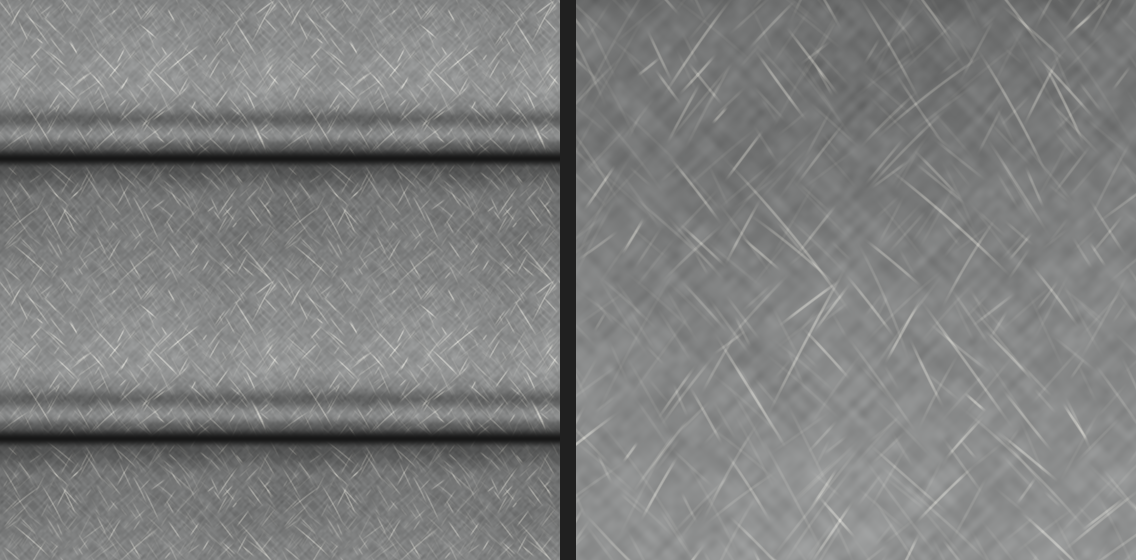
Left, the full canvas; right, a detail of the centre.
A WebGL 1 fragment shader for this texture:

```glsl
precision highp float;
// Scratched grey metal siding: two rows of lapped panels with rolled lips and dark seams.
uniform vec2 u_resolution;

vec3 hash3(vec3 p) {
  p = fract(p * vec3(0.1031, 0.1030, 0.0973));
  p += dot(p, p.yzx + 33.33);
  return fract((p.xxy + p.yzz) * p.zyx);
}

// Random value of a diagonal lattice cell, wrapped to the unit tile
float cellValue(vec2 cell, vec2 n, float seed) {
  float k = floor((cell.y + 0.5) / n.y);
  cell -= k * n;
  cell.x = mod(cell.x + 0.5, 2.0 * n.x) - 0.5;
  return hash3(vec3(floor(cell + 0.5), seed)).x;
}

// Smooth noise along the diagonals, n cells per tile along and across the grain
float grain(vec2 p, vec2 n, float seed) {
  vec2 q = vec2(p.x + p.y, p.x - p.y) * n;
  vec2 c = floor(q), f = q - c;
  f = f * f * (3.0 - 2.0 * f);
  float low = mix(cellValue(c, n, seed), cellValue(c + vec2(1, 0), n, seed), f.x);
  float high = mix(cellValue(c + vec2(0, 1), n, seed), cellValue(c + 1.0, n, seed), f.x);
  return mix(low, high, f.y) - 0.5;
}

// One layer of tapered, slightly bent scratches, n by n cells per tile
float scratches(vec2 p, float n, float pixel) {
  float total = 0.0;
  vec2 base = floor(p * n);
  for (int j = -1; j <= 1; j++) {
    for (int i = -1; i <= 1; i++) {
      vec2 cell = base + vec2(i, j);
      vec3 id = vec3(mod(cell, n), n * 3.0);
      vec3 a = hash3(id + 7.0), b = hash3(id + 51.0);
      float angle = (a.z < 0.55 ? -0.92 : 0.86) + (b.x - 0.5) * 0.5;
      vec2 dir = vec2(cos(angle), sin(angle));
      vec2 d = p - (cell + 0.2 + 0.6 * a.xy) / n;
      vec2 q = vec2(dot(d, dir), dot(d, vec2(-dir.y, dir.x)));
      q.y += (b.y - 0.5) * 1.2 * q.x * q.x;
      float along = abs(q.x) * n / (0.2 + 0.55 * b.y);
      float line = 1.0 - smoothstep(0.0004, 0.0014 + pixel, abs(q.y));
      float strength = 0.15 + 0.85 * b.z * b.z * b.z * b.z;
      total += line * strength * (1.0 - smoothstep(0.3, 1.0, along));
    }
  }
  return total;
}

// Brightness by height above the seam, from 0 to 1 through one panel
float panelTone(float h) {
  float tone = mix(0.09, 0.36, smoothstep(0.0, 0.045, h));
  tone = mix(tone, 0.55, smoothstep(0.04, 0.085, h));
  tone = mix(tone, 0.39, smoothstep(0.088, 0.142, h));
  tone = mix(tone, 0.53, smoothstep(0.142, 0.19, h));
  tone = mix(tone, 0.575, smoothstep(0.18, 0.24, h));
  tone -= 0.125 * smoothstep(0.22, 0.85, h);
  tone = mix(tone, 0.32, smoothstep(0.86, 0.98, h));
  return mix(tone, 0.09, smoothstep(0.965, 1.0, h));
}

void main() {
  // Two repeats across and two down
  vec2 p = fract(gl_FragCoord.xy / u_resolution * 2.0);
  float pixel = 2.0 / min(u_resolution.x, u_resolution.y);
  float tone = panelTone(fract(p.y - 0.433));

  // Cloudy mottling and fine crossed brushing
  float wear = 0.05 * grain(p, vec2(3.0, 4.0), 1.0);
  wear += 0.05 * grain(p, vec2(14.0, 90.0), 2.0);
  wear += 0.05 * grain(p, vec2(80.0, 12.0), 3.0);
  wear += 0.04 * grain(p, vec2(60.0, 70.0), 4.0);

  // Long sparse scratches down to short dense ones
  float marks = 0.0;
  for (int layer = 0; layer < 10; layer++) {
    marks += scratches(p, 5.0 + float(layer), pixel);
  }
  marks = min(marks, 1.3);

  // Wear fades where the metal falls into shadow
  float lit = smoothstep(0.05, 0.5, tone);
  vec3 metal = vec3(0.995, 1.005, 1.005) * (tone + wear * lit);
  vec3 color = metal + vec3(0.19, 0.185, 0.17) * marks * lit;
  gl_FragColor = vec4(color, 1.0);
}
```
